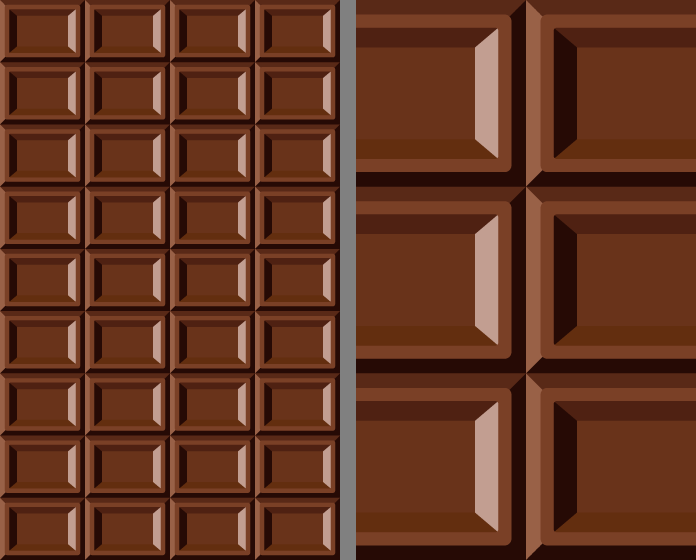
Left: the whole. Right: its middle third, enlarged.
A Shadertoy shader for this pattern:

```glsl
// A slab of chocolate: 4 by 9 blocks, each a bevelled rim around a sunken panel.
// Nested rounded boxes pick the layer, mitred facets pick its light or dark side,
// and a grid of subsamples per pixel smooths every edge.

float roundBox(vec2 p, vec2 halfSize, float radius) {
    vec2 q = abs(p) - halfSize + radius;
    return length(max(q, 0.0)) + min(max(q.x, q.y), 0.0) - radius;
}

// Colour of the slope facing the side of the box that p is nearest to
vec3 facet(vec2 p, vec2 halfSize, vec2 depth, vec3 left, vec3 right, vec3 bottom, vec3 top) {
    vec2 inset = (halfSize - abs(p)) / depth;
    if (inset.x < inset.y) return p.x < 0.0 ? left : right;
    return p.y < 0.0 ? bottom : top;
}

// One block, centred on p = 0, one unit tall
vec3 chocolateBlock(vec2 p, vec2 halfBlock) {
    vec3 shadow = vec3(0.15, 0.04, 0.02);
    vec3 dusk   = vec3(0.31, 0.13, 0.07);
    vec3 face   = vec3(0.41, 0.20, 0.10);
    vec3 rim    = vec3(0.48, 0.25, 0.15);
    vec3 lit    = vec3(0.60, 0.38, 0.28);
    vec3 gloss  = vec3(0.76, 0.62, 0.57);

    // Outer slopes, falling away to the grooves
    vec3 col = facet(p, halfBlock, vec2(1.0), lit, shadow, shadow, vec3(0.35, 0.16, 0.09));

    // Flat rim with rounded corners
    if (roundBox(p, halfBlock - 0.078, 0.036) < 0.0) col = rim;

    // Inner slopes, then the flat panel
    vec2 recess = halfBlock - 0.148;
    vec2 depth = vec2(0.125, 0.106);
    if (roundBox(p, recess, 0.018) < 0.0)
        col = facet(p, recess, depth, shadow, gloss, vec3(0.39, 0.18, 0.06), dusk);
    if (roundBox(p, recess - depth, 0.0) < 0.0) col = face;
    return col;
}

void mainImage(out vec4 fragColor, in vec2 fragCoord) {
    vec2 grid = vec2(4.0, 9.0);
    vec2 blockSize = vec2(iResolution.x / iResolution.y * grid.y / grid.x, 1.0);
    const int SAMPLES = 4;
    vec3 sum = vec3(0.0);
    for (int j = 0; j < SAMPLES; j++)
    for (int i = 0; i < SAMPLES; i++) {
        vec2 offset = (vec2(i, j) + 0.5) / float(SAMPLES) - 0.5;
        vec2 cell = (fragCoord + offset) / iResolution.xy * grid;
        sum += chocolateBlock((fract(cell) - 0.5) * blockSize, 0.5 * blockSize);
    }
    fragColor = vec4(sum / float(SAMPLES * SAMPLES), 1.0);
}
```
